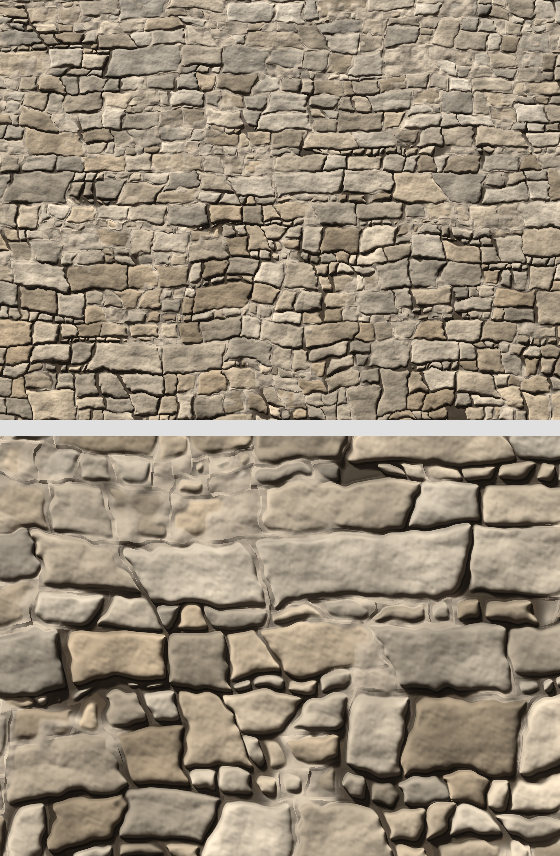
Top, the full canvas; bottom, a detail of the centre.
Give the GLSL for this texture, as a Shadertoy shader.

```glsl
// Sunlit dry rubble wall: rough coursed stones, small chips, broken dark joints and pale mortar.

float hash(vec2 v) {
    return fract(sin(dot(v, vec2(127.1, 311.7))) * 43758.55);
}

float noise(vec2 p) {
    vec2 i = floor(p), f = fract(p);
    f = f * f * (3.0 - 2.0 * f);
    return mix(mix(hash(i), hash(i + vec2(1, 0)), f.x),
               mix(hash(i + vec2(0, 1)), hash(i + vec2(1, 1)), f.x), f.y);
}

float fbm(vec2 p) {
    float sum = 0.0, amp = 0.5;
    for (int i = 0; i < 4; i++) {
        sum += amp * noise(p);
        p = mat2(1.6, 1.3, -1.3, 1.6) * p + 7.3;
        amp *= 0.55;
    }
    return sum;
}

float smoothMin(float a, float b, float k) {
    float h = max(k - abs(a - b), 0.0) / k;
    return min(a, b) - 0.25 * h * h * k;
}

// Irregular interval around x: low end, high end, index
vec3 interval(float x, float seed) {
    float k = floor(x);
    if (x < k + 0.5 * hash(vec2(k, seed))) k -= 1.0;
    float lo = k + 0.5 * hash(vec2(k, seed));
    float hi = k + 1.0 + 0.5 * hash(vec2(k + 1.0, seed));
    return vec3(lo, hi, k);
}

// Wall relief: x = height, y = stone id, z = mortar share
vec3 wall(vec2 p) {
    vec2 q = vec2(p.x, p.y * (1.0 + 0.22 * p.y));
    q += 0.034 * (vec2(noise(p * 8.0), noise(p * 7.0 + 31.0)) - 0.5);
    q += 0.012 * (vec2(noise(p * 32.0 + 5.0), noise(p * 32.0 + 67.0)) - 0.5);
    q += 0.005 * (vec2(noise(p * 110.0 + 9.0), noise(p * 110.0 + 41.0)) - 0.5);

    // Courses, then blocks along each course
    const vec2 block = vec2(0.27, 0.08);
    vec3 course = interval(q.y / block.y, 3.0);
    float shift = 9.0 * hash(vec2(course.z, 8.0));
    vec3 span = interval(q.x / block.x + shift, course.z + 20.0);
    vec2 lo = vec2(span.x - shift, course.x) * block;
    vec2 hi = vec2(span.y - shift, course.y) * block;
    vec2 edge = min(q - lo, hi - q);
    float d = smoothMin(edge.x, edge.y, 0.007);
    float id = hash(vec2(span.z, course.z));

    // Split each block by slanted cuts into stones and chips
    for (int i = 0; i < 7; i++) {
        vec2 size = hi - lo;
        float r = hash(vec2(id, 1.7)), s = hash(vec2(id, 4.1));
        bool chipLayer = i < 3 && s < 0.16 && size.y > 0.058;
        bool upright = !chipLayer && size.x > size.y * (1.3 + 1.2 * r);
        if (!upright && !chipLayer && size.y < 0.055 + 0.045 * s) break;
        int axis = upright ? 0 : 1;
        float at = chipLayer ? 0.25 : mix(0.25, 0.75, hash(vec2(id, 6.3)));
        float cut = mix(lo[axis], hi[axis], at);
        float tilt = (hash(vec2(id, 9.2)) - 0.5) * (upright ? 0.85 : 0.24);
        float side = q[axis] - cut + tilt * (q[1 - axis] - 0.5 * (lo + hi)[1 - axis]);
        d = smoothMin(d, abs(side), 0.005);
        if (side > 0.0) lo[axis] = cut; else hi[axis] = cut;
        id = hash(vec2(id, side > 0.0 ? 2.3 : 5.9));
    }

    // Blunt stone edges with joints of uneven width; a few small stones are missing
    float joint = mix(-0.0012, 0.0042, noise(p * 24.0 + 3.0)) * (1.1 - 0.3 * p.y);
    float inside = max(d - joint, 0.0);
    float rise = mix(0.008, 0.017, hash(vec2(id, 7.7)));
    vec2 extent = hi - lo;
    if (extent.x * extent.y < 0.0013 && hash(vec2(id, 8.8)) < 0.07) rise = 0.001;
    float stone = rise * (1.0 - exp(-inside / 0.0021));

    // Crumbly mortar and rubble fill
    float fill = 0.6 * noise(p * 19.0 + 13.0) + 0.4 * noise(p * 5.0 + 13.0) + 0.3 * (p.y - 0.5);
    float mortar = 0.0105 * smoothstep(0.36, 0.66, fill) * (0.45 + 0.8 * noise(p * 75.0));

    // Chipped faces: broad facets, then grain
    vec2 grainAt = p + id * 17.0;
    float rough = 0.0075 * abs(noise(grainAt * vec2(26.0, 34.0)) - 0.5)
                + 0.0062 * (fbm(grainAt * vec2(44.0, 58.0)) - 0.5);
    float top = max(stone, mortar);
    return vec3(top + rough * smoothstep(0.0, 0.006, top), id,
                smoothstep(-0.001, 0.002, mortar - stone));
}

void mainImage(out vec4 fragColor, in vec2 fragCoord) {
    vec2 p = fragCoord / iResolution.y;
    const vec2 sun = vec2(-0.45, 0.89);
    vec3 here = wall(p);

    // Slope toward the sun and cast shadow
    float slope = (wall(p + sun * 0.0016).x - wall(p - sun * 0.0016).x) / 0.0032;
    float lit = clamp((1.0 - 0.68 * slope) / sqrt(1.0 + 0.8 * slope * slope), 0.0, 1.25);
    float blocked = 0.0;
    for (int i = 1; i <= 5; i++) {
        float t = 0.0026 * float(i);
        blocked = max(blocked, wall(p + sun * t).x - here.x - 1.0 * t);
    }
    float shadow = smoothstep(0.0, 0.0035, blocked);

    // Stone tints: grey to ochre, warmer toward the foot
    float warm = pow(hash(vec2(here.y, 2.9)), 2.0) * 0.5 + 0.25 * (1.0 - p.y);
    vec3 tint = mix(vec3(0.71, 0.67, 0.605), vec3(0.66, 0.565, 0.44), warm);
    tint *= mix(0.84, 1.10, hash(vec2(here.y, 5.5)));
    tint = mix(tint, vec3(0.69, 0.635, 0.56), here.z);
    tint *= 0.72 + 0.52 * fbm(p * 30.0 + here.y * 9.0);

    float depth = mix(0.42, 1.0, smoothstep(0.0, 0.008, here.x));
    float light = depth * (0.25 + 0.77 * lit * (1.0 - 0.85 * shadow));
    vec3 shade = mix(vec3(1.08, 0.97, 0.86), vec3(1.0), smoothstep(0.1, 0.8, light));
    fragColor = vec4(tint * light * shade, 1.0);
}
```
